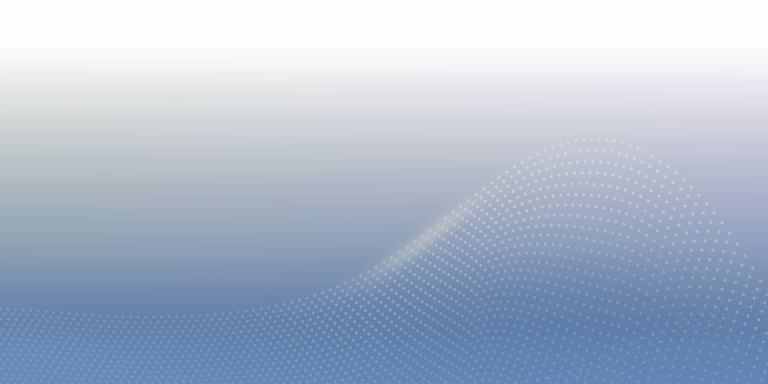
A Shadertoy shader for this background:

```glsl
// A misty sky fading from white to steel blue over a wave of fine dots.
// Each dotted sheet is a stack of height curves; the nearest dot is found
// by rounding to a row and a column, and a soft glow lights the main slope.

// Height of the main crest: a long swell on the left, a parabola on the right.
float crest(float x) {
    float d = x - 1.55;
    float swell = 0.17 + 0.468 * exp(-d * d / 0.26) + 0.025 * exp(-20.0 * x * x);
    return d < 0.0 ? swell : 0.638 - 2.0 * d * d;
}

// Vertical gap between neighbouring rows of a sheet.
float rowGap(float x, int sheet) {
    if (sheet > 0) return 0.016;
    return 0.013 + 0.004 * smoothstep(0.6, 1.1, x)
         + 0.013 * smoothstep(1.2, 1.6, x) + 0.006 * smoothstep(1.6, 2.0, x);
}

// Top curve of each sheet: main wave, right swell, left swell.
float sheetTop(float x, int sheet) {
    if (sheet == 0) return crest(x);
    if (sheet == 1) return 0.26 * smoothstep(1.3, 2.1, x);
    return 0.19 * exp(-x * x / 0.12) - 0.02;
}

// Coverage of the dot nearest to p; row returns its index below the top curve.
float dots(vec2 p, int sheet, float radius, out float row) {
    float pitch = 0.02;
    row = round((sheetTop(p.x, sheet) - p.y) / rowGap(p.x, sheet));
    float shift = 0.4 * row;
    float x = (round(p.x / pitch + shift) - shift) * pitch;
    float y = sheetTop(x, sheet) - row * rowGap(x, sheet);
    float soft = 0.7 / iResolution.y;
    float dist = length(p - vec2(x, y));
    return step(-0.5, row) * (1.0 - smoothstep(radius - soft, radius + soft, dist));
}

// Vertical gradient with a warm left and a lavender right.
vec3 sky(vec2 p) {
    vec3 color = mix(vec3(0.39, 0.525, 0.71), vec3(0.385, 0.50, 0.67), smoothstep(0.0, 0.15, p.y));
    color = mix(color, vec3(0.46, 0.555, 0.68), smoothstep(0.14, 0.28, p.y));
    color = mix(color, vec3(0.58, 0.64, 0.73), smoothstep(0.22, 0.40, p.y));
    color = mix(color, vec3(0.70, 0.73, 0.78), smoothstep(0.35, 0.57, p.y));
    color = mix(color, vec3(0.84, 0.85, 0.87), smoothstep(0.50, 0.74, p.y));
    color = mix(color, vec3(0.995), smoothstep(0.67, 0.91, p.y));
    float haze = smoothstep(0.15, 0.4, p.y) * (1.0 - smoothstep(0.7, 0.9, p.y));
    color += haze * (p.x - 1.0) * vec3(0.004, -0.004, 0.024);
    // Faint layered streaks in the mist
    return color + 0.002 * haze * (sin(p.y * 190.0 + sin(p.x * 3.0)) + sin(p.y * 83.0 - p.x * 2.0));
}

void mainImage(out vec4 fragColor, in vec2 fragCoord) {
    vec2 p = fragCoord / iResolution.y;
    p.x *= 2.0 * iResolution.y / iResolution.x;
    vec3 color = sky(p);

    // Blue pools under the wave and in the lower left corner
    vec2 pool = (p - vec2(1.42, 0.2)) / vec2(0.45, 0.14);
    color = mix(color, vec3(0.36, 0.48, 0.66), 0.4 * exp(-dot(pool, pool)));
    vec2 corner = (p - vec2(0.08, 0.04)) / vec2(0.35, 0.11);
    color = mix(color, vec3(0.42, 0.55, 0.73), 0.6 * exp(-dot(corner, corner)));

    // Cream glow along the rising slope
    float depth = crest(p.x) - p.y;
    vec2 glow = vec2((p.x - 1.14) / 0.16, (depth - 0.012) / 0.03);
    color = mix(color, vec3(0.73, 0.75, 0.76), 0.75 * exp(-dot(glow, glow)));

    // Dotted sheets, brightest along the high crest
    for (int sheet = 0; sheet < 3; sheet++) {
        float row;
        float cover = dots(p, sheet, sheet == 0 ? 0.0038 : 0.003, row);
        float lift = smoothstep(0.1, 0.6, p.y);
        vec3 ink = mix(vec3(0.56, 0.68, 0.77), vec3(0.86, 0.87, 0.88), lift);
        float strength = 0.3 * exp(-row * 0.12);
        if (sheet == 0) {
            strength = mix(0.42, 0.72, smoothstep(0.5, 1.1, p.x));
            strength *= mix(1.0, 0.6, smoothstep(0.1, 0.35, depth));
        }
        color = mix(color, ink, cover * strength);
    }
    fragColor = vec4(clamp(color, 0.0, 1.0), 1.0);
}
```
